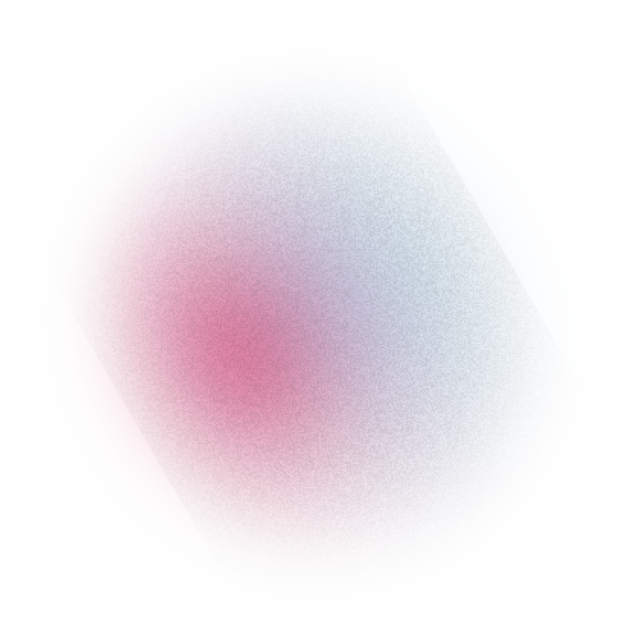
Give the GLSL for this background, as a Shadertoy shader.

```glsl
// Soft rose, violet and blue glows on white, crossed by a slanted band of fine grain.

const vec2 BAND_NORMAL = vec2(0.866, 0.5);
const vec3 PAPER = vec3(0.996, 0.996, 0.998);
const vec3 ROSE_ABSORB = vec3(0.07, 0.44, 0.31);
const vec3 VIOLET_ABSORB = vec3(0.10, 0.12, 0.05);
const vec3 BLUE_ABSORB = vec3(0.115, 0.06, 0.03);

float hash(vec2 cell) {
    vec3 h = fract(cell.xyx * vec3(0.1031, 0.1030, 0.0973));
    h += dot(h, h.yzx + 33.33);
    return fract((h.x + h.y) * h.z);
}

float valueNoise(vec2 p) {
    vec2 cell = floor(p);
    vec2 f = fract(p);
    f = f * f * (3.0 - 2.0 * f);
    float low = mix(hash(cell), hash(cell + vec2(1.0, 0.0)), f.x);
    float high = mix(hash(cell + vec2(0.0, 1.0)), hash(cell + 1.0), f.x);
    return mix(low, high, f.y);
}

// Gaussian ellipse whose axes run across and along the band
float glow(vec2 p, vec2 center, vec2 spread) {
    vec2 d = p - center;
    vec2 along = vec2(BAND_NORMAL.y, -BAND_NORMAL.x);
    vec2 q = vec2(dot(d, BAND_NORMAL), dot(d, along)) / spread;
    return exp(-0.5 * dot(q, q));
}

// Smooth-edged strip between two parallel lines
float band(float position, float start, float end, float blur) {
    return smoothstep(start - blur, start + blur, position)
         * (1.0 - smoothstep(end - blur, end + blur, position));
}

void mainImage(out vec4 fragColor, in vec2 fragCoord) {
    vec2 p = fragCoord / iResolution.y;
    float radius = length(p - vec2(0.495, 0.492));
    float envelope = 1.0 - smoothstep(0.28, 0.46, radius);

    // Overlapping coloured glows
    float rose = envelope * glow(p, vec2(0.371, 0.447), vec2(0.105, 0.145));
    float violet = envelope * glow(p, vec2(0.508, 0.518), vec2(0.09, 0.19));
    float blue = envelope * glow(p, vec2(0.625, 0.570), vec2(0.10, 0.17));
    vec3 color = PAPER;
    color *= 1.0 - ROSE_ABSORB * rose;
    color *= 1.0 - VIOLET_ABSORB * violet;
    color *= 1.0 - BLUE_ABSORB * blue;

    // Grey grain, fading toward the rim
    float strip = band(dot(p, BAND_NORMAL), 0.353, 0.985, 0.0015);
    float shade = strip * (1.0 - smoothstep(0.18, 0.44, radius));
    float grain = valueNoise(p * 420.0) - 0.5;
    color *= 1.0 - shade * (0.075 + 0.10 * grain);

    fragColor = vec4(clamp(color, 0.0, 1.0), 1.0);
}
```
